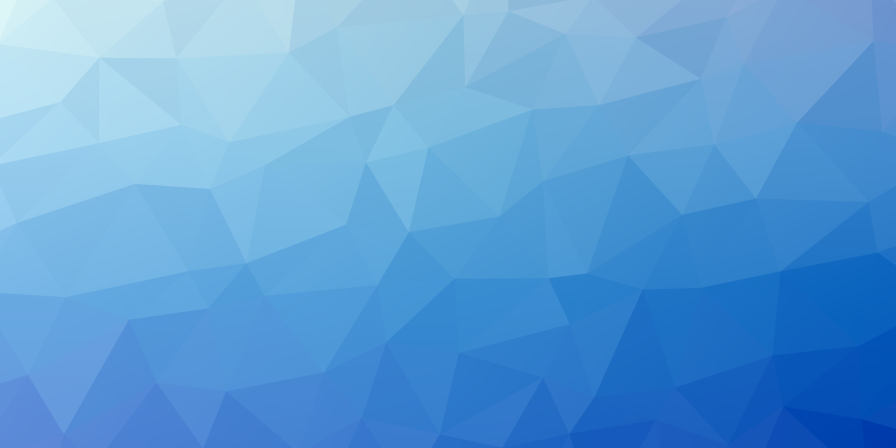
Give the GLSL for this background, as a Shadertoy shader.

```glsl
// Low-poly backdrop: triangular facets fading from pale cyan to deep blue.

// Colour bands from top to bottom, each with left, middle and right tones
const vec3 TOP_L = vec3(0.83, 0.94, 0.96);
const vec3 TOP_M = vec3(0.62, 0.79, 0.88);
const vec3 TOP_R = vec3(0.45, 0.59, 0.81);
const vec3 UPPER_L = vec3(0.66, 0.85, 0.95);
const vec3 UPPER_M = vec3(0.45, 0.72, 0.87);
const vec3 UPPER_R = vec3(0.27, 0.55, 0.81);
const vec3 LOWER_L = vec3(0.42, 0.68, 0.89);
const vec3 LOWER_M = vec3(0.25, 0.575, 0.83);
const vec3 LOWER_R = vec3(0.03, 0.38, 0.74);
const vec3 BOTTOM_L = vec3(0.38, 0.54, 0.85);
const vec3 BOTTOM_M = vec3(0.18, 0.45, 0.79);
const vec3 BOTTOM_R = vec3(0.00, 0.25, 0.68);

// Mesh, in units of the canvas height
const vec2 CELL = vec2(0.18, 0.15);
const float ROW_BASE = 0.03;    // height of row zero at the left edge
const float ROW_SLOPE = 0.2;    // rise of the rows towards the right
const float JITTER = 0.7;       // vertex scatter, as a share of a cell

// Facet shading
const float FLATNESS = 0.7;     // 1 = one tone per facet, 0 = smooth gradient
const float TONE_SPREAD = 0.07; // tone difference between facets
const float TILT = 0.12;        // gentle gradient inside a facet

vec2 hash2(vec2 p) {
    vec2 k = vec2(dot(p, vec2(127.1, 311.7)), dot(p, vec2(269.5, 183.3)));
    return fract(sin(k) * 43758.5);
}

float cross2(vec2 a, vec2 b) {
    return a.x * b.y - a.y * b.x;
}

vec3 blend3(vec3 left, vec3 middle, vec3 right, float x) {
    return x < 0.5 ? mix(left, middle, 2.0 * x) : mix(middle, right, 2.0 * x - 1.0);
}

// Smooth colour field over the canvas, uv in 0..1
vec3 backdrop(vec2 uv) {
    uv = clamp(uv, 0.0, 1.0);
    vec3 top = blend3(TOP_L, TOP_M, TOP_R, uv.x);
    vec3 upper = blend3(UPPER_L, UPPER_M, UPPER_R, uv.x);
    vec3 lower = blend3(LOWER_L, LOWER_M, LOWER_R, uv.x);
    vec3 bottom = blend3(BOTTOM_L, BOTTOM_M, BOTTOM_R, uv.x);
    float band = 3.0 * uv.y;
    vec3 col = mix(bottom, lower, clamp(band, 0.0, 1.0));
    col = mix(col, upper, clamp(band - 1.0, 0.0, 1.0));
    return mix(col, top, clamp(band - 2.0, 0.0, 1.0));
}

// Jittered vertex of the staggered, sloping lattice
vec2 meshVertex(vec2 id) {
    vec2 offset = JITTER * (hash2(id) - 0.5);
    vec2 v = (id + offset + vec2(0.5 * mod(id.y, 2.0), 0.0)) * CELL;
    return v + vec2(0.0, ROW_BASE + ROW_SLOPE * v.x);
}

// Distance inside the edge from a to b, positive on its left
float edgeDistance(vec2 p, vec2 a, vec2 b) {
    return cross2(b - a, p - a) / length(b - a);
}

// Facet colour, weighted by its soft coverage of p
vec4 facet(vec2 p, vec2 a, vec2 b, vec2 c, vec2 seed, float aspect) {
    float inside = min(edgeDistance(p, a, b),
                       min(edgeDistance(p, b, c), edgeDistance(p, c, a)));
    float blur = 0.75 / iResolution.y;
    float coverage = smoothstep(-blur, blur, inside);
    vec2 center = (a + b + c) / 3.0;
    vec2 rnd = hash2(seed) - 0.5;
    vec2 samplePos = mix(p, center, FLATNESS) / vec2(aspect, 1.0);
    float tone = TONE_SPREAD * rnd.x + TILT * rnd.y * (p.x - center.x);
    vec3 col = backdrop(samplePos) + tone * vec3(1.0, 0.75, 0.4);
    return vec4(col, 1.0) * coverage;
}

void mainImage(out vec4 fragColor, in vec2 fragCoord) {
    vec2 p = fragCoord / iResolution.y;
    float aspect = iResolution.x / iResolution.y;
    float row = floor((p.y - ROW_BASE - ROW_SLOPE * p.x) / CELL.y);
    vec2 home = vec2(floor(p.x / CELL.x), row);

    // Split each nearby quad along its shorter valid diagonal
    vec4 sum = vec4(0.0);
    for (int j = -1; j <= 1; j++) {
        for (int i = -2; i <= 2; i++) {
            vec2 id = home + vec2(i, j);
            vec2 a = meshVertex(id);
            vec2 b = meshVertex(id + vec2(1.0, 0.0));
            vec2 c = meshVertex(id + vec2(1.0, 1.0));
            vec2 d = meshVertex(id + vec2(0.0, 1.0));
            bool validAC = cross2(b - a, c - a) > 0.0 && cross2(c - a, d - a) > 0.0;
            bool validBD = cross2(b - a, d - a) > 0.0 && cross2(c - b, d - b) > 0.0;
            bool splitAC = validAC && (!validBD || length(c - a) < length(d - b));
            vec2 seed = id + 40.3;
            sum += facet(p, a, b, splitAC ? c : d, seed, aspect);
            sum += facet(p, splitAC ? a : b, c, d, seed + 17.7, aspect);
        }
    }
    vec3 col = sum.rgb / max(sum.a, 0.0001);
    fragColor = vec4(clamp(col, 0.0, 1.0), 1.0);
}
```
